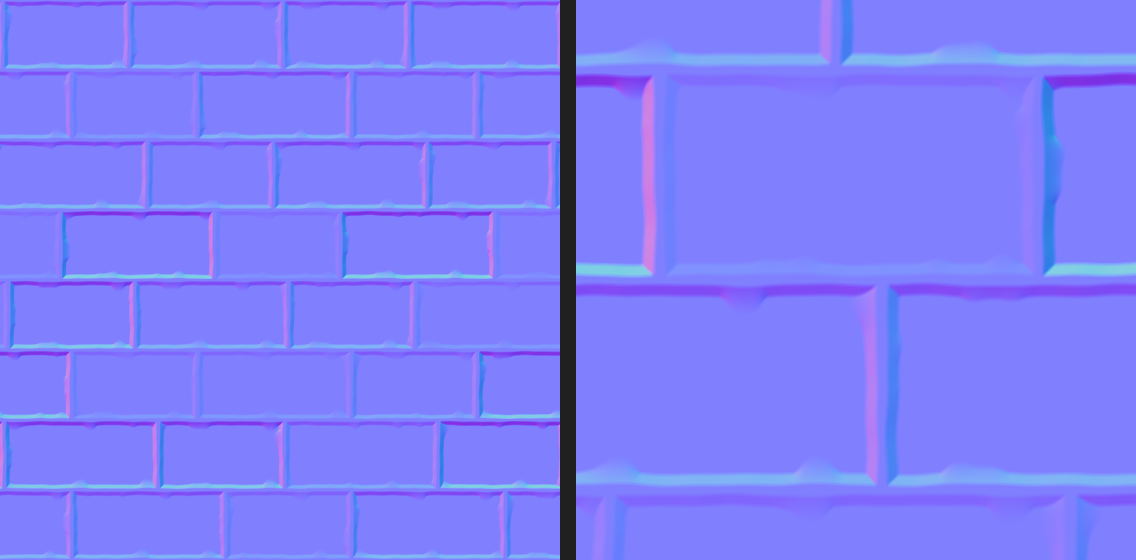
Left: the whole. Right: its middle third, enlarged.
This texture map is drawn by a WebGL 2 fragment shader. Its source:

```glsl
#version 300 es
precision highp float;

uniform vec2 u_resolution;
out vec4 fragColor;

const float ROWS = 8.0;
const float PAIRS = 2.0;           // each pair is a narrow brick and a wide one
const float NARROW_SHARE = 0.451;
const float HALF_JOINT = 0.0032;
const float BEVEL = 0.0064;
const float SAMPLE_STEP = 0.0014;

// Departure of each row from a quarter-pair stagger
const float ROW_SHIFT[8] = float[8](0.010, 0.005, 0.026, 0.016, 0.031, 0.005, 0.065, 0.055);

// Edge slope of the four bricks in each row, from the first narrow one
const vec4 EDGE_SLOPE[8] = vec4[8](
    vec4(0.50, 0.42, 0.48, 0.50),
    vec4(0.20, 0.45, 0.32, 0.38),
    vec4(0.40, 0.52, 0.50, 0.50),
    vec4(0.15, 0.80, 0.15, 0.80),
    vec4(0.70, 0.45, 0.45, 0.20),
    vec4(0.20, 0.20, 0.32, 0.75),
    vec4(0.70, 0.35, 0.80, 0.70),
    vec4(0.25, 0.50, 0.45, 0.45));

float hash(vec2 p) {
    return fract(sin(dot(p, vec2(12.9898, 78.233))) * 43758.5);
}

// Layered sines with phases drawn from the seed, about -1 to 1
float waves(float s, vec2 seed) {
    float phaseA = 6.2832 * hash(seed);
    float phaseB = 6.2832 * hash(seed + 17.3);
    return 0.50 * sin(s * 52.0 + phaseA)
         + 0.32 * sin(s * 97.0 + phaseB)
         + 0.18 * sin(s * 173.0 + phaseA + phaseB);
}

// Rise from 0 at the joint to 1 on the face, with worn spots that spread inward
float edgeRise(float dist, float along, vec2 seed) {
    float wave = waves(along, seed);
    float wear = smoothstep(0.25, 0.95, wave);
    float inset = 0.0011 * wave;
    float width = BEVEL * (1.0 + 1.7 * wear);
    float t = clamp((dist - inset) / width, 0.0, 1.0);
    return 1.0 - pow(1.0 - t, 1.0 + 1.2 * wear);
}

// Height of the wall; p has its origin at the upper left
float wallHeight(vec2 p) {
    p = fract(p);
    float rowIndex = min(floor(p.y * ROWS), ROWS - 1.0);
    int row = int(rowIndex);

    // Find the brick and the position within it
    float u = p.x * PAIRS - fract(0.25 * rowIndex + ROW_SHIFT[row]);
    float pairPos = fract(u);
    float wide = step(NARROW_SHARE, pairPos);
    float column = 2.0 * mod(floor(u), PAIRS) + wide;
    vec2 size = vec2(mix(NARROW_SHARE, 1.0 - NARROW_SHARE, wide) / PAIRS, 1.0 / ROWS);
    vec2 local = vec2((pairPos - wide * NARROW_SHARE) / PAIRS, p.y - rowIndex / ROWS);

    // Join the four worn edges
    vec2 low = local - HALF_JOINT;
    vec2 high = size - local - HALF_JOINT;
    vec2 seed = vec2(column * 4.0, rowIndex);
    float sides = min(edgeRise(low.x, local.y, seed),
                      edgeRise(high.x, local.y, seed + vec2(1.0, 0.0)));
    float ends = min(edgeRise(low.y, local.x, seed + vec2(2.0, 0.0)),
                     edgeRise(high.y, local.x, seed + vec2(3.0, 0.0)));
    return BEVEL * EDGE_SLOPE[row][int(column)] * min(sides, ends);
}

// Surface normal by central differences
vec3 wallNormal(vec2 p, float e) {
    float dx = wallHeight(p + vec2(e, 0.0)) - wallHeight(p - vec2(e, 0.0));
    float dy = wallHeight(p + vec2(0.0, e)) - wallHeight(p - vec2(0.0, e));
    return normalize(vec3(-dx, -dy, 2.0 * e));
}

void main() {
    vec2 uv = gl_FragCoord.xy / u_resolution;
    vec3 normal = wallNormal(vec2(uv.x, 1.0 - uv.y), SAMPLE_STEP);
    fragColor = vec4(0.5 + 0.5 * normal, 1.0);
}
```
